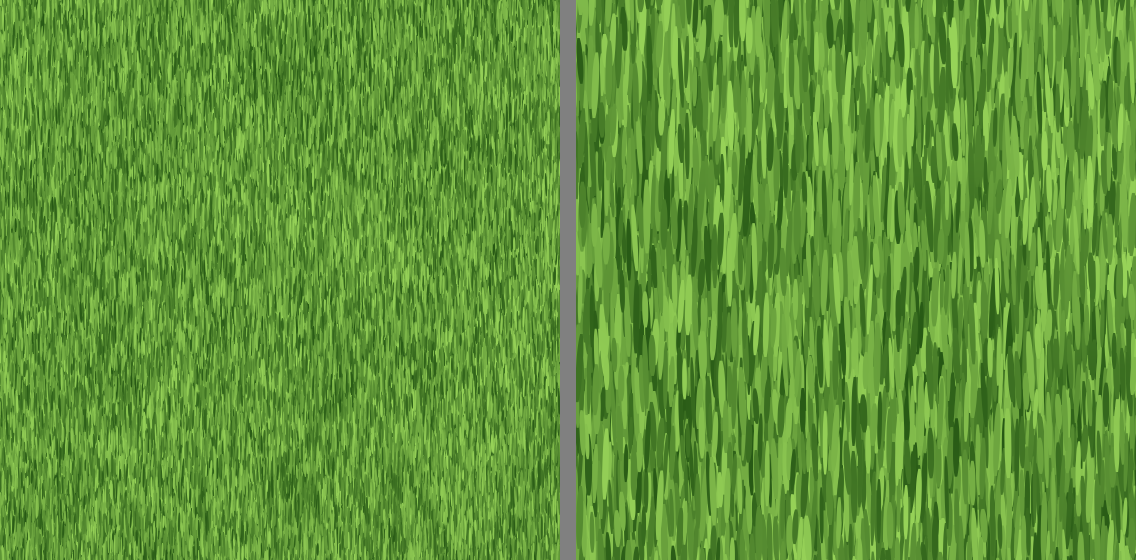
Left: the whole. Right: its middle third, enlarged.
Give the GLSL for this texture, as a WebGL 2 fragment shader.

```glsl
#version 300 es
precision highp float;
precision highp int;
// Dense grass seen as fine, nearly upright blades in mixed greens.
// Many jittered grids of short tapered strokes are painted over each other,
// then a soft large-scale noise lightens and darkens whole patches.

uniform vec2 u_resolution;
out vec4 fragColor;

const int   LAYERS       = 22;
const vec2  CELL         = vec2(0.0080, 0.046);   // grid cell holding one blade
const vec2  HALF_WIDTH   = vec2(0.0011, 0.0021);  // narrowest, widest
const vec2  HALF_LENGTH  = vec2(0.0100, 0.0220);  // shortest, longest
const float MAX_LEAN     = 0.065;                 // sideways drift per unit height
const vec2  TONE_RANGE   = vec2(-0.10, 1.09);     // darkest, lightest blade
const vec2  PATCH_FREQ   = vec2(13.0, 9.0);
const float PATCH_AMOUNT = 0.26;
const vec3  DARK_GREEN   = vec3(0.20, 0.40, 0.11);
const vec3  LIGHT_GREEN  = vec3(0.55, 0.78, 0.32);

// Integer hash giving three independent values in 0..1
vec3 hash3(ivec3 cell) {
    uvec3 v = uvec3(cell) * 1664525u + 1013904223u;
    v.x += v.y * v.z;
    v.y += v.z * v.x;
    v.z += v.x * v.y;
    v ^= v >> 16u;
    v.x += v.y * v.z;
    v.y += v.z * v.x;
    v.z += v.x * v.y;
    return vec3(v >> 8u) / 16777216.0;
}

// Smooth value noise in 0..1
float valueNoise(vec2 p) {
    ivec2 i = ivec2(floor(p));
    vec2 f = fract(p);
    f = f * f * (3.0 - 2.0 * f);
    float a = hash3(ivec3(i, 101)).x;
    float b = hash3(ivec3(i + ivec2(1, 0), 101)).x;
    float c = hash3(ivec3(i + ivec2(0, 1), 101)).x;
    float d = hash3(ivec3(i + ivec2(1, 1), 101)).x;
    return mix(mix(a, b, f.x), mix(c, d, f.x), f.y);
}

// Returns the tone (x) and coverage (y) of the blade in this layer's cell
vec2 blade(vec2 p, int layer, float pixel) {
    vec2 q = p / CELL + hash3(ivec3(layer, 7, 211)).xy;
    int column = int(floor(q.x));
    q.y += hash3(ivec3(column, layer, 307)).x;   // stagger the columns
    ivec2 id = ivec2(column, int(floor(q.y)));
    vec3 shape = hash3(ivec3(id, layer));
    vec3 place = hash3(ivec3(id, layer + 401));

    float halfWidth  = mix(HALF_WIDTH.x, HALF_WIDTH.y, shape.x);
    float halfLength = mix(HALF_LENGTH.x, HALF_LENGTH.y, shape.y);
    float lean = (place.z * 2.0 - 1.0) * MAX_LEAN;

    // Keep the whole blade inside its cell
    vec2 room = 0.5 * CELL - vec2(halfWidth + abs(lean) * halfLength, halfLength);
    vec2 d = (fract(q) - 0.5) * CELL - (place.xy * 2.0 - 1.0) * max(room, 0.0);
    d.x -= lean * d.y;

    float along = clamp(abs(d.y) / halfLength, 0.0, 1.0);
    float width = halfWidth * (1.0 - 0.6 * along * along * along);
    vec2 inside = (vec2(width, halfLength) - abs(d)) / pixel + 0.5;
    inside = clamp(inside, 0.0, 1.0);
    return vec2(mix(TONE_RANGE.x, TONE_RANGE.y, shape.z), inside.x * inside.y);
}

void main() {
    vec2 p = gl_FragCoord.xy / u_resolution.y;
    float pixel = 1.0 / u_resolution.y;

    // Paint the blades, later layers on top
    float tone = 0.4;
    for (int layer = 0; layer < LAYERS; layer++) {
        vec2 stroke = blade(p, layer, pixel);
        tone = mix(tone, stroke.x, stroke.y);
    }

    // Lighter and darker patches of lawn
    float patches = 0.6 * valueNoise(p * PATCH_FREQ)
                  + 0.4 * valueNoise(p * PATCH_FREQ * 2.3 + 17.0);
    tone += (patches - 0.5) * PATCH_AMOUNT;

    fragColor = vec4(mix(DARK_GREEN, LIGHT_GREEN, clamp(tone, -0.2, 1.12)), 1.0);
}
```
